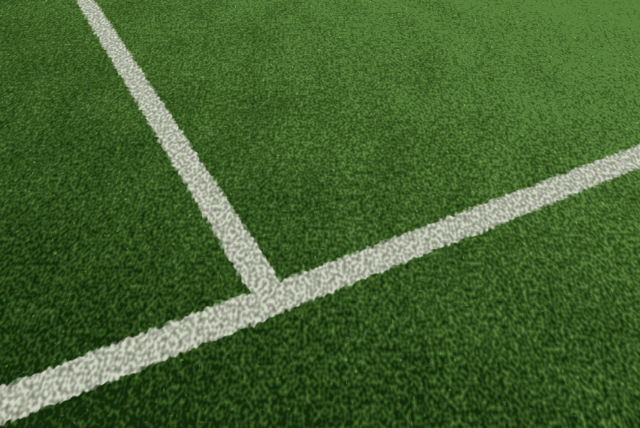
This texture is drawn by a Shadertoy shader. Its source:

```glsl
// Sports turf in perspective, with two worn white lines meeting in a slanted T.
#define HORIZON 2.2        // height of the vanishing line, in canvas heights
#define BLADE_FREQ 240.0   // density of grass blades
#define BLADE_GRAIN 0.42   // light and dark contrast of blades
#define PATCH_GRAIN 0.12   // contrast of broad uneven patches
#define EDGE_FRAY 0.0075   // raggedness of the painted edges
#define PAINT_GRAIN 0.75   // grass shadows showing through paint
#define SHADE_NEAR 0.17    // turf tone at the lower left
#define SHADE_RISE 0.45    // tone gained toward the top
#define SHADE_RIGHT 0.27   // tone gained toward the right

vec2 hashGradient(vec2 cell) {
    uvec2 k = uvec2(ivec2(cell) + 32768);
    uint h = k.x * 1597334677u ^ k.y * 3812015801u;
    h = (h ^ (h >> 15)) * 2246822519u;
    h ^= h >> 13;
    float angle = float(h & 65535u) / 65536.0 * 6.2831853;
    return vec2(cos(angle), sin(angle));
}

float gradientNoise(vec2 p) {
    vec2 i = floor(p), f = p - i;
    vec2 w = f * f * f * (f * (f * 6.0 - 15.0) + 10.0);
    vec2 e = vec2(0.0, 1.0);
    float a = dot(hashGradient(i), f);
    float b = dot(hashGradient(i + e.yx), f - e.yx);
    float c = dot(hashGradient(i + e.xy), f - e.xy);
    float d = dot(hashGradient(i + e.yy), f - e.yy);
    return 1.4 * mix(mix(a, b, w.x), mix(c, d, w.x), w.y);
}

float fractalNoise(vec2 p) {
    float sum = 0.0, amp = 0.6;
    for (int i = 0; i < 4; i++) {
        sum += amp * gradientNoise(p);
        p = mat2(1.6, 1.2, -1.2, 1.6) * p + 17.3;
        amp *= 0.55;
    }
    return sum;
}

// Signed distance to the union of both tapering stripes.
float lineDistance(vec2 p) {
    float upper = 0.096 + 0.379 * p.x;
    float lower = 0.004 + 0.404 * p.x;
    float across = max(p.y - upper, lower - p.y) / 1.075;
    float drop = 1.0 - p.y;
    float left = 0.176 + 0.595 * drop;
    float right = 0.221 + 0.663 * drop;
    float branch = max(left - p.x, p.x - right) / 1.18;
    return min(across, max(branch, lower - p.y));
}

vec3 turfColor(float tone) {
    vec3 c = mix(vec3(0.07, 0.16, 0.04), vec3(0.14, 0.26, 0.08),
                 clamp((tone - 0.10) / 0.23, 0.0, 1.0));
    c = mix(c, vec3(0.23, 0.36, 0.14), clamp((tone - 0.33) / 0.25, 0.0, 1.0));
    return mix(c, vec3(0.35, 0.51, 0.235), clamp((tone - 0.58) / 0.27, 0.0, 1.0));
}

void mainImage(out vec4 fragColor, in vec2 fragCoord) {
    vec2 p = fragCoord / iResolution.y;
    float across = fragCoord.x / iResolution.x;
    float pixel = 1.0 / iResolution.y;

    // Ground coordinates shrink the blades toward the horizon
    float depth = HORIZON - p.y;
    vec2 ground = vec2(p.x - 0.75, 1.6) / depth;
    float blades = gradientNoise(ground * BLADE_FREQ)
                 + 0.6 * gradientNoise(ground * BLADE_FREQ * 0.47 + 31.0);
    float patches = fractalNoise(ground * 14.0 + 5.0);
    float nearness = mix(1.0, 0.5, p.y);

    // Turf: broad lighting, patches and blade grain
    float tone = SHADE_NEAR + SHADE_RISE * p.y + SHADE_RIGHT * across;
    tone += PATCH_GRAIN * patches + BLADE_GRAIN * nearness * blades;
    vec3 color = turfColor(tone);

    // Sparse pale flecks among the blades
    float fleck = gradientNoise(ground * BLADE_FREQ * 0.8 + 71.0);
    color += vec3(0.13, 0.14, 0.09) * smoothstep(0.55, 0.8, fleck);

    // Worn paint with frayed edges
    float fray = gradientNoise(ground * 170.0 + 9.0)
               + 0.5 * gradientNoise(ground * 70.0 + 43.0);
    float d = lineDistance(p) + EDGE_FRAY * nearness * fray;
    float coverage = 1.0 - smoothstep(-0.002 - pixel, 0.002 + pixel, d);
    float speckle = gradientNoise(ground * BLADE_FREQ * 0.9 + 113.0) + 0.3 * blades;
    float wear = clamp(0.2 - PAINT_GRAIN * nearness * speckle, 0.0, 1.0);
    vec3 paint = mix(vec3(0.75, 0.77, 0.70), vec3(0.40, 0.43, 0.35), wear);
    paint += 0.10 * max(speckle, 0.0);
    color = mix(color, paint, coverage);

    fragColor = vec4(clamp(color, 0.0, 1.0), 1.0);
}
```
